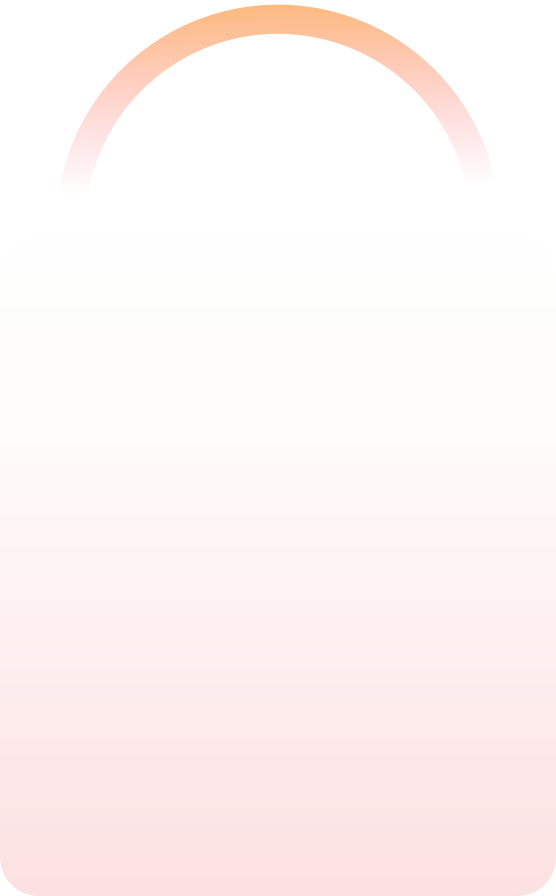
Give the GLSL for this background, as a Shadertoy shader.

```glsl
// A fading orange arch above a rounded card that shades from white to blush.

// Lengths are fractions of the canvas height.
#define ARCH_CENTER_Y 0.7474
#define ARCH_RADIUS 0.2311
#define ARCH_HALF_WIDTH 0.0163
#define FADE_TOP 0.995
#define FADE_LENGTH 0.207
#define FADE_TILT 0.023
#define CARD_TOP 0.736
#define CARD_CORNER 0.043

const vec3 WHITE = vec3(1.0);
const vec3 ORANGE = vec3(0.992, 0.730, 0.490);
const vec3 PINK = vec3(0.992, 0.620, 0.720);
const vec3 SNOW = vec3(0.998, 0.998, 0.998);
const vec3 CREAM = vec3(0.997, 0.988, 0.982);
const vec3 ROSE = vec3(0.996, 0.947, 0.947);
const vec3 BLUSH = vec3(0.988, 0.880, 0.885);

float roundedBox(vec2 p, vec2 halfSize, float radius) {
    vec2 q = abs(p) - halfSize + radius;
    return length(max(q, 0.0)) + min(max(q.x, q.y), 0.0) - radius;
}

// Antialiased fill of a signed distance
float coverage(float dist) {
    return clamp(0.5 - dist * iResolution.y, 0.0, 1.0);
}

// Card gradient, t runs from the top edge to the bottom
vec3 cardColor(float t) {
    vec3 color = mix(SNOW, CREAM, clamp(t / 0.28, 0.0, 1.0));
    color = mix(color, ROSE, clamp((t - 0.28) / 0.27, 0.0, 1.0));
    return mix(color, BLUSH, clamp((t - 0.55) / 0.45, 0.0, 1.0));
}

void mainImage(out vec4 fragColor, in vec2 fragCoord) {
    vec2 p = fragCoord / iResolution.y;
    float halfWidth = 0.5 * iResolution.x / iResolution.y;
    p.x -= halfWidth;

    // Card
    vec2 cardHalf = vec2(halfWidth, 0.5 * CARD_TOP);
    float card = roundedBox(p - vec2(0.0, cardHalf.y), cardHalf, CARD_CORNER);
    vec3 color = mix(WHITE, cardColor(1.0 - p.y / CARD_TOP), coverage(card));

    // Arch, its gradient slightly tilted and fading out downward
    float fade = clamp((FADE_TOP - p.y + FADE_TILT * p.x) / FADE_LENGTH, 0.0, 1.0);
    float arch = abs(length(p - vec2(0.0, ARCH_CENTER_Y)) - ARCH_RADIUS) - ARCH_HALF_WIDTH;
    color = mix(color, mix(ORANGE, PINK, fade), coverage(arch) * (1.0 - fade));

    fragColor = vec4(color, 1.0);
}
```
